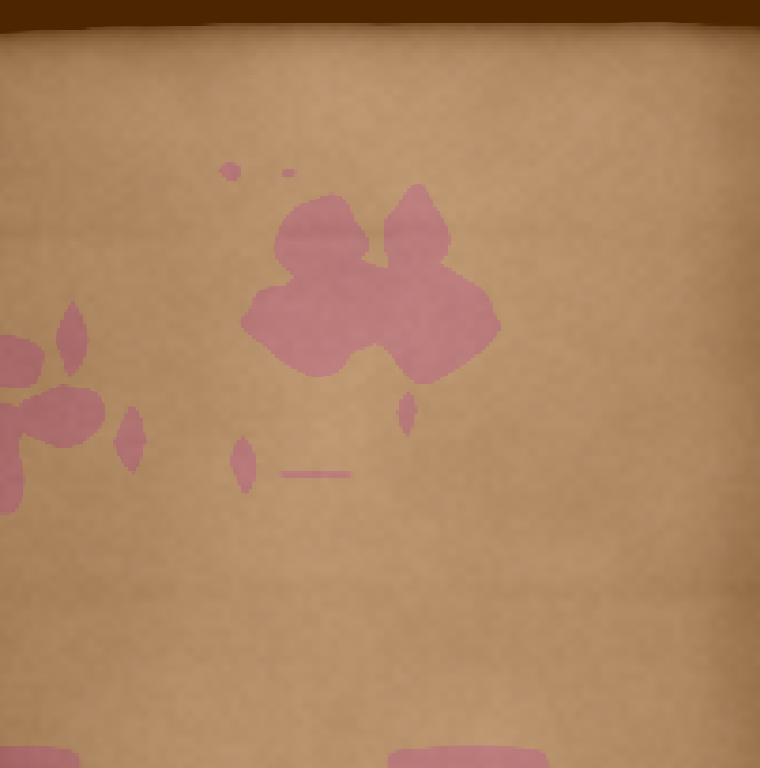
Reproduce this texture procedurally as a WebGL 1 fragment shader.

```glsl
precision highp float;
// Aged parchment below a dark upper border, with rose stains in a coarse cell grid.
// Paper is layered value noise minus shading; stains are unions of superellipses
// whose outlines are bent by noise. Cell seams are blended over one screen pixel.
uniform vec2 u_resolution;

#define CELLS 204.0
#define PAPER vec3(0.735, 0.585, 0.435)
#define STAIN_SHIFT vec3(0.0, -0.098, 0.053)
#define BORDER vec3(0.30, 0.15, 0.0)
#define MOTTLE 0.075
#define GRAIN 0.022
#define VIGNETTE 0.30
#define SHADOW 0.27
#define SHADOW_DEPTH 0.023
#define WARP 0.022

float hash(vec2 p) {
  return fract(sin(dot(p, vec2(127.1, 311.7))) * 43758.5453);
}

float noise(vec2 p) {
  vec2 i = floor(p);
  vec2 f = fract(p);
  f = f * f * (3.0 - 2.0 * f);
  return mix(mix(hash(i), hash(i + vec2(1.0, 0.0)), f.x),
             mix(hash(i + vec2(0.0, 1.0)), hash(i + 1.0), f.x), f.y);
}

float fbm(vec2 p) {
  float sum = 0.0;
  float amp = 0.5;
  for (int i = 0; i < 5; i++) {
    sum += amp * noise(p);
    p = p * 2.03 + 17.3;
    amp *= 0.55;
  }
  return sum;
}

// Superellipse: power near 1 gives pointed diamonds, above 2 rounded boxes
float blob(vec2 p, vec2 radii, float power) {
  vec2 a = pow(abs(p) / radii, vec2(power));
  return (pow(a.x + a.y, 1.0 / power) - 1.0) * min(radii.x, radii.y);
}

// Large winged stain: mirrored lobes around a middle body
float wingedStain(vec2 p) {
  float left = step(p.x, 0.0);
  vec2 m = vec2(abs(p.x), p.y);
  float upper = blob(m - vec2(0.054 + 0.01 * left, 0.072),
                     vec2(0.043 + 0.015 * left, 0.068), 1.5);
  float lower = blob(m - vec2(0.075, -0.035), vec2(0.1, 0.075), 1.4);
  float body = blob(p + vec2(0.0, 0.01), vec2(0.09, 0.055), 1.6);
  return min(upper, min(lower, body));
}

// Rounded patches running off the left side
float sideStain(vec2 p) {
  float arm = blob(p - vec2(0.076, 0.457), vec2(0.055, 0.036), 2.6);
  float stem = blob(p - vec2(0.006, 0.40), vec2(0.025, 0.07), 2.6);
  float cap = blob(p - vec2(0.015, 0.533), vec2(0.04, 0.03), 2.6);
  return min(arm, min(stem, cap));
}

// Upright drops along a curve, and paired specks above
float drops(vec2 p) {
  float d = 1.0;
  for (int i = 0; i < 4; i++) {
    float t = float(i);
    vec2 place = vec2(0.094 + t * (0.044 + 0.034 * t), 0.557 - t * (0.18 - 0.0495 * t));
    vec2 size = vec2(0.024, 0.050) * (1.0 - 0.13 * t);
    d = min(d, blob(p - place, size, 1.35));
    if (i < 2) {
      vec2 speck = vec2(0.301 + 0.074 * t, 0.777);
      d = min(d, blob(p - speck, vec2(0.015, 0.012) * (1.0 - 0.4 * t), 1.6));
    }
  }
  return d;
}

float stains(vec2 p) {
  vec2 bend = vec2(noise(p * 24.0), noise(p * 24.0 + 7.0)) - 0.5;
  vec2 w = p + WARP * bend;
  float d = min(wingedStain(w - vec2(0.484, 0.615)), sideStain(w));
  d = min(d, drops(p + 0.4 * WARP * bend));
  // Flat caps repeated along the foot, and one thin streak
  float capX = mod(p.x + 0.305, 0.609) - 0.305;
  d = min(d, blob(vec2(capX, p.y + 0.15 * WARP * bend.y), vec2(0.105, 0.028), 4.0));
  return min(d, blob(p - vec2(0.411, 0.382), vec2(0.045, 0.0048), 8.0));
}

void main() {
  // Snap to cell centres with one-pixel seams
  vec2 grid = gl_FragCoord.xy / u_resolution.y * CELLS;
  vec2 seam = floor(grid + 0.5);
  vec2 p = (seam + clamp((grid - seam) * u_resolution.y / CELLS, -0.5, 0.5)) / CELLS;
  float soft = 0.6 / u_resolution.y;

  // Paper tone: broad mottling, fine grain, darker sides and faint creases
  float shade = VIGNETTE * pow(abs(p.x - 0.49), 2.0) + 0.05 * smoothstep(0.88, 1.0, p.x);
  shade += MOTTLE * (0.62 - fbm(p * 5.0 + 3.0));
  shade += GRAIN * (0.5 - noise(p * 85.0));
  float crease = exp(-pow((p.y - 0.70) / 0.012, 2.0)) + exp(-pow((p.y - 0.232) / 0.014, 2.0));
  shade += 0.025 * crease * noise(p * vec2(7.0, 30.0));

  // Shadow falling from the bowed upper border
  float edge = 0.971 - 0.025 * pow(p.x - 0.7, 2.0) + 0.004 * (noise(vec2(p.x * 14.0, 2.0)) - 0.5);
  float depth = max(edge - p.y, 0.0);
  shade += SHADOW * exp(-depth / (SHADOW_DEPTH * (0.75 + 0.5 * noise(p * 9.0))));

  vec3 color = PAPER - shade;
  color += STAIN_SHIFT * (1.0 - smoothstep(-soft, soft, stains(p)));
  color = mix(color, BORDER, smoothstep(-soft, soft, p.y - edge));
  gl_FragColor = vec4(color, 1.0);
}
```
